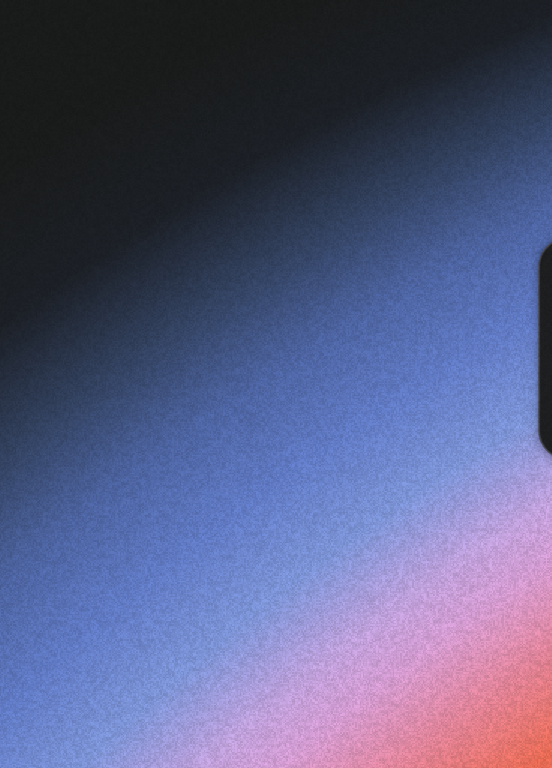
Give the GLSL for this background, as a WebGL 1 fragment shader.

```glsl
precision highp float;

uniform vec2 u_resolution;

float hash(vec2 p) {
    vec3 q = fract(vec3(p.xyx) * 0.1031);
    q += dot(q, q.yzx + 33.33);
    return fract((q.x + q.y) * q.z);
}

float valueNoise(vec2 p) {
    vec2 cell = floor(p);
    vec2 f = fract(p);
    f = f * f * (3.0 - 2.0 * f);
    float low = mix(hash(cell), hash(cell + vec2(1.0, 0.0)), f.x);
    float high = mix(hash(cell + vec2(0.0, 1.0)), hash(cell + 1.0), f.x);
    return mix(low, high, f.y);
}

float roundedBox(vec2 p, vec2 halfSize, float radius) {
    vec2 q = abs(p) - halfSize + radius;
    return length(max(q, 0.0)) + min(max(q.x, q.y), 0.0) - radius;
}

// Blends to the next colour stop between two depths
vec3 blendStop(vec3 color, vec3 next, float start, float end, float depth) {
    return mix(color, next, clamp((depth - start) / (end - start), 0.0, 1.0));
}

vec3 duskRamp(float depth) {
    vec3 color = vec3(0.098, 0.104, 0.102);
    color = blendStop(color, vec3(0.11, 0.125, 0.15), -0.14, 0.02, depth);
    color = blendStop(color, vec3(0.20, 0.26, 0.38), 0.02, 0.15, depth);
    color = blendStop(color, vec3(0.30, 0.39, 0.63), 0.15, 0.27, depth);
    color = blendStop(color, vec3(0.38, 0.48, 0.77), 0.27, 0.40, depth);
    color = blendStop(color, vec3(0.49, 0.58, 0.84), 0.40, 0.53, depth);
    color = blendStop(color, vec3(0.75, 0.63, 0.86), 0.53, 0.65, depth);
    color = blendStop(color, vec3(0.83, 0.61, 0.82), 0.65, 0.73, depth);
    color = blendStop(color, vec3(0.88, 0.52, 0.61), 0.73, 0.84, depth);
    return blendStop(color, vec3(0.91, 0.42, 0.33), 0.84, 0.98, depth);
}

// Diagonal depth whose bands tilt more steeply toward the bottom
float bandDepth(vec2 uv) {
    float down = 1.0 - uv.y;
    return down - (1.0 - uv.x) * (0.30 + 0.25 * down);
}

// Fine speckle with a softer, slightly larger mottling
float grain(vec2 p) {
    float speckle = hash(floor(p * 512.0)) - 0.5;
    float mottle = valueNoise(p * 210.0) - 0.5;
    return 0.13 * speckle + 0.07 * mottle;
}

vec3 drawPanel(vec3 color, vec2 p, float aspect, float pixel) {
    vec2 center = vec2(aspect + 0.132, 0.546);
    float dist = roundedBox(p - center, vec2(0.15, 0.145), 0.039);
    float shadow = 0.22 * exp(-max(dist, 0.0) * 220.0);
    color *= 1.0 - shadow;
    vec3 fill = mix(vec3(0.115, 0.117, 0.122), vec3(0.29, 0.29, 0.31),
                    smoothstep(-0.0035, -0.0005, dist));
    return mix(color, fill, smoothstep(pixel, -pixel, dist));
}

void main() {
    vec2 uv = gl_FragCoord.xy / u_resolution;
    vec2 p = gl_FragCoord.xy / u_resolution.y;
    float aspect = u_resolution.x / u_resolution.y;

    // Gradient, edge panel, then film grain
    vec3 color = duskRamp(bandDepth(uv));
    color = drawPanel(color, p, aspect, 0.75 / u_resolution.y);
    color *= 1.0 + grain(p);

    gl_FragColor = vec4(clamp(color, 0.0, 1.0), 1.0);
}
```
